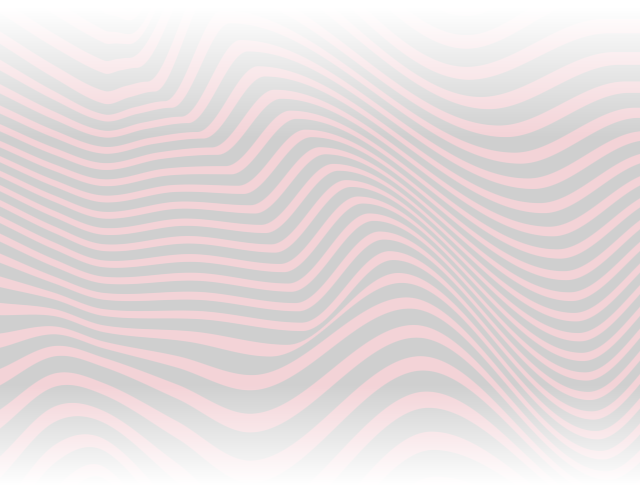
Reproduce this background procedurally as a Shadertoy shader.

```glsl
float cubic(float t, float a, float b, float c, float d) {
    return a + t * (b + t * (c + t * d));
}

// Height of ribbon n at position x: a spline through its crests and valleys
float ribbonHeight(float x, float n) {
    float t = n / 10.0;
    float topLift = max(-7.7 - n, 0.0);
    vec2 knot[8];

    // Left slope and hollow
    knot[0] = vec2(0.0, cubic(t, 226.0, 176.0, 36.0, 123.0));
    knot[2] = vec2(125.0, 278.0 + 19.5 * n - 17.0 * topLift + 14.0 * max(n - 8.0, 0.0));
    knot[1] = vec2(65.0, 0.5 * (knot[0].y + knot[2].y) + 5.0 - 40.0 * smoothstep(3.0, 11.0, n));

    // Inner valley, with a soft swell before it
    float lowBend = max(n - 5.0, 0.0);
    float valleyX = max(cubic(t, 316.0, 123.0, -57.0, 0.0), 155.0);
    knot[4] = vec2(mix(valleyX, 300.0, smoothstep(5.0, 7.0, n)),
                   275.0 + 23.5 * n + 5.0 * max(-4.0 - n, 0.0) - 10.0 * topLift + 5.0 * lowBend * lowBend);
    float swell = (n - 1.0) / 5.0;
    knot[3] = 0.5 * (knot[2] + knot[4]) - vec2(0.0, 10.0 * exp(-swell * swell));

    // Main crest, right valley and right crest
    knot[5] = vec2(max(cubic(t, 403.0, 155.8, -45.9, 0.0), 250.0),
                   cubic(t, 201.0, 195.8, -18.3, 101.5));
    knot[6] = vec2(max(cubic(t, 690.0, 50.0, -37.5, 44.6), 560.0),
                   cubic(t, 381.0, 243.0, -25.7, 24.2));
    knot[7] = vec2(max(cubic(t, 820.0, 48.0, -45.0, 0.0), knot[6].x + 100.0),
                   cubic(t, 290.0, 192.5, 20.0, 86.0));

    // Hermite segments, level at every crest and valley from knot 4 on
    float height = knot[7].y;
    for (int i = 6; i >= 0; i--) {
        vec2 a = knot[i], b = knot[i + 1];
        if (x > b.x) break;
        vec2 before = b - knot[max(i - 1, 0)];
        vec2 after = knot[min(i + 2, 7)] - a;
        float slopeA = i > 3 ? 0.0 : before.y / before.x;
        float slopeB = i > 2 ? 0.0 : after.y / after.x;
        float span = b.x - a.x;
        float u = clamp((x - a.x) / span, 0.0, 1.0);
        float v = 1.0 - u;
        height = mix(a.y, b.y, u * u * (3.0 - 2.0 * u)) + span * u * v * (slopeA * v - slopeB * u);
    }
    return height;
}

void mainImage(out vec4 fragColor, in vec2 fragCoord) {
    // The canvas spans 768 by 591 design units, with y running down
    vec2 uv = fragCoord / iResolution.xy;
    vec2 p = vec2(uv.x, 1.0 - uv.y) * vec2(768.0, 591.0);

    // Bisect for the fractional ribbon number at this point
    float low = -14.0, high = 14.0;
    for (int i = 0; i < 18; i++) {
        float middle = 0.5 * (low + high);
        if (ribbonHeight(p.x, middle) < p.y) low = middle;
        else high = middle;
    }
    float ribbon = 0.5 * (low + high);

    // Pink ribbons on grey
    float soft = max(fwidth(ribbon), 0.001) * 0.6;
    float offset = abs(fract(ribbon + 0.5) - 0.5);
    float coverage = 1.0 - smoothstep(0.21 - soft, 0.21 + soft, offset);
    vec3 color = mix(vec3(0.812), vec3(0.953, 0.826, 0.843), coverage);

    // White haze along the top and bottom
    float haze = max((165.0 - p.y) / 157.0, (p.y - 462.0) / 122.0);
    color = mix(color, vec3(1.0), clamp(haze, 0.0, 1.0));
    fragColor = vec4(color, 1.0);
}
```
